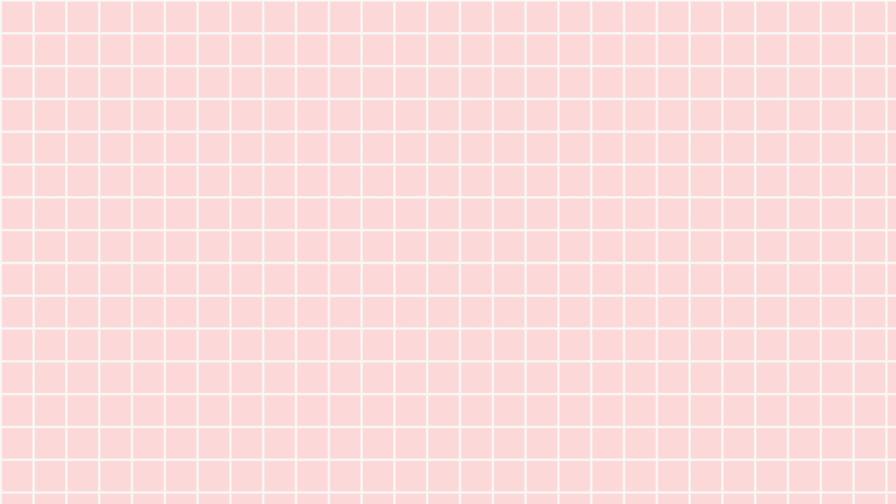
A WebGL 1 fragment shader for this pattern:

```glsl
precision highp float;
// Square grid of thin off-white lines on a pale pink ground, slightly uneven.

#define CELLS_DOWN 15.366
#define GRID_SHIFT vec2(0.025, 0.016)
#define LINE_WIDTH 0.068
#define LINE_REACH 0.052
#define LINE_FADE 0.03
#define EDGE_DIM 0.020
#define GRAIN 0.002
#define GROUND_COLOR vec3(0.992, 0.847, 0.847)
#define LINE_COLOR vec3(0.982, 0.982, 0.972)

uniform vec2 u_resolution;

float hash(vec2 p) {
  vec3 q = fract(vec3(p.xyx) * 0.1031);
  q += dot(q, q.yzx + 33.33);
  return fract((q.x + q.y) * q.z);
}

float valueNoise(vec2 p) {
  vec2 cell = floor(p);
  vec2 t = fract(p);
  t = t * t * (3.0 - 2.0 * t);
  float low = mix(hash(cell), hash(cell + vec2(1.0, 0.0)), t.x);
  float high = mix(hash(cell + vec2(0.0, 1.0)), hash(cell + vec2(1.0, 1.0)), t.x);
  return mix(low, high, t.y);
}

// Area of a soft line lying before the given offset from its centre
float lineAreaBefore(float offset) {
  return LINE_WIDTH * smoothstep(-LINE_REACH, LINE_REACH, offset);
}

// Exact pixel coverage of the nearest line along one axis, faded per line
float lineCoverage(float coord, float axisSeed, float pixel) {
  float index = floor(coord + 0.5);
  float offset = coord - index;
  float area = lineAreaBefore(offset + 0.5 * pixel) - lineAreaBefore(offset - 0.5 * pixel);
  float strength = 1.0 - LINE_FADE * hash(vec2(index + 7.0, axisSeed));
  return min(area / pixel, 1.0) * strength;
}

void main() {
  // Grid units, measured from the upper left corner
  vec2 fromTop = vec2(gl_FragCoord.x, u_resolution.y - gl_FragCoord.y);
  float pixel = CELLS_DOWN / u_resolution.y;
  vec2 grid = fromTop * pixel - GRID_SHIFT;

  // Ground with faint fine mottling
  float mottling = valueNoise(grid * 6.0 + 40.0) - 0.5;
  vec3 color = GROUND_COLOR + GRAIN * mottling;

  // Lines with slightly less red along their soft edges
  float vertical = lineCoverage(grid.x, 3.0, pixel);
  float horizontal = lineCoverage(grid.y, 11.0, pixel);
  float coverage = max(vertical, horizontal);
  color = mix(color, LINE_COLOR, coverage);
  color.r -= EDGE_DIM * 4.0 * coverage * (1.0 - coverage);

  gl_FragColor = vec4(color, 1.0);
}
```
